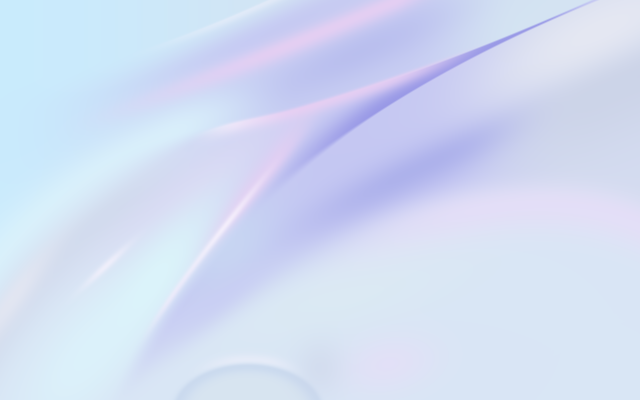
Give the GLSL for this background, as a Shadertoy shader.

```glsl
// Soft pastel folds of translucent silk with pink rims and violet shadows.

const vec3 CYAN = vec3(0.79, 0.92, 0.99);
const vec3 ICE = vec3(0.86, 0.95, 0.985);
const vec3 MIST = vec3(0.85, 0.90, 0.96);
const vec3 PEARL = vec3(0.90, 0.91, 0.95);
const vec3 GREY = vec3(0.79, 0.82, 0.90);
const vec3 LAVENDER = vec3(0.77, 0.78, 0.95);
const vec3 LILAC = vec3(0.90, 0.87, 0.97);
const vec3 PINK = vec3(0.92, 0.81, 0.95);
const vec3 PERIWINKLE = vec3(0.64, 0.66, 0.91);
const vec3 VIOLET = vec3(0.59, 0.59, 0.90);
const vec3 WHITE = vec3(0.97, 0.95, 0.99);

// Signed height over a quadratic Bezier, scaled to distance; positive above.
float bend(vec2 p, vec2 a, vec2 b, vec2 c) {
    vec2 d = b - a, q = a - 2.0 * b + c;
    float root = sqrt(max(d.x * d.x + q.x * (p.x - a.x), 0.005));
    float t = (p.x - a.x) / (d.x + root);
    float slope = (d.y + q.y * t) / root;
    return (p.y - a.y - t * (2.0 * d.y + q.y * t)) / sqrt(1.0 + slope * slope);
}

// Bell-shaped line with separate widths below and above.
float ridge(float d, float below, float above) {
    float k = d / (d < 0.0 ? below : above);
    return exp(-k * k);
}

// Rotated elliptical glow.
float glow(vec2 p, vec2 centre, vec2 radius, float angle) {
    float c = cos(angle), s = sin(angle);
    vec2 q = mat2(c, -s, s, c) * (p - centre) / radius;
    return exp(-dot(q, q));
}

// Window that fades in over lo and out over hi.
float span(float x, vec2 lo, vec2 hi) {
    return smoothstep(lo.x, lo.y, x) * (1.0 - smoothstep(hi.x, hi.y, x));
}

// Upper sheet: cyan light, lavender band and pink streak.
vec3 upperSheet(vec2 p, float fold) {
    float rim = bend(p, vec2(0.15, 0.81), vec2(0.42, 0.88), vec2(0.70, 1.01));
    float streak = bend(p, vec2(0.20, 0.69), vec2(0.55, 0.81), vec2(1.02, 1.01));
    vec3 col = mix(CYAN, vec3(0.83, 0.89, 0.95), smoothstep(0.05, 0.9, p.x));
    float band = (1.0 - smoothstep(-0.08, 0.01, rim)) * span(p.x, vec2(-0.05, 0.75), vec2(1.0, 1.3));
    col = mix(col, LAVENDER, 0.75 * band);
    col = mix(col, PERIWINKLE, 0.4 * glow(p, vec2(0.90, 0.87), vec2(0.26, 0.06), 0.42));
    col = mix(col, LAVENDER, 0.6 * glow(p, vec2(0.68, 0.92), vec2(0.28, 0.035), 0.40));
    col = mix(col, ICE, 0.85 * ridge(fold - 0.03, 0.08, 0.065) * (1.0 - smoothstep(0.42, 0.75, p.x)));
    col = mix(col, PINK, 0.8 * ridge(streak, 0.028, 0.023) * span(p.x, vec2(0.12, 0.75), vec2(0.98, 1.15)));
    return mix(col, WHITE, 0.4 * ridge(rim, 0.012, 0.004) * span(p.x, vec2(0.3, 0.6), vec2(0.7, 0.8)));
}

// Middle fold: grey edge, lilac body, icy tail, violet shadow and steep shine.
vec3 middleFold(vec2 p, float top, float edge) {
    vec3 col = mix(MIST, LAVENDER, 0.9 * smoothstep(0.2, 0.85, p.x));
    col = mix(col, GREY, 0.5 * ridge(top + 0.07, 0.07, 0.05) * (1.0 - smoothstep(0.25, 0.6, p.x)));
    col = mix(col, PEARL, 0.8 * glow(p, vec2(0.03, 0.25), vec2(0.18, 0.035), 0.95));
    col = mix(col, vec3(0.86, 0.83, 0.95), 0.7 * glow(p, vec2(0.50, 0.54), vec2(0.30, 0.06), 0.65));
    col = mix(col, vec3(0.86, 0.96, 0.98), 0.95 * glow(p, vec2(0.38, 0.29), vec2(0.28, 0.08), 0.93));
    col = mix(col, ICE, 0.8 * glow(p, vec2(0.20, 0.10), vec2(0.22, 0.10), 0.9));
    float shadow = ridge(edge, 0.03, 0.045) * span(p.x, vec2(0.55, 0.96), vec2(1.35, 1.5));
    col = mix(col, VIOLET, 0.95 * shadow);
    col = mix(col, WHITE, 0.7 * glow(p, vec2(0.265, 0.335), vec2(0.075, 0.009), 0.75));
    float shine = bend(p, vec2(0.354, 0.146), vec2(0.48, 0.345), vec2(0.78, 0.70));
    float halo = ridge(shine, 0.02, 0.035) * span(p.x, vec2(0.45, 0.62), vec2(0.68, 0.82));
    col = mix(col, PINK, 0.7 * halo);
    float glint = ridge(shine, 0.009, 0.008) * span(p.x, vec2(0.34, 0.44), vec2(0.55, 0.72));
    return mix(col, WHITE, 0.85 * glint);
}

// Lower sheet: lavender hollow, diagonal shadow and pink hem.
vec3 lowerSheet(vec2 p) {
    float hem = bend(p, vec2(0.48, 0.17), vec2(1.28, 0.68), vec2(1.72, 0.38));
    float crease = bend(p, vec2(0.50, 0.30), vec2(0.90, 0.53), vec2(1.60, 0.82));
    vec3 hollow = mix(LAVENDER, vec3(0.83, 0.86, 0.94), smoothstep(1.05, 1.45, p.x));
    hollow = mix(hollow, vec3(0.78, 0.84, 0.95), 0.9 * glow(p, vec2(0.57, 0.39), vec2(0.16, 0.12), 0.8));
    vec3 col = mix(MIST, hollow, smoothstep(-0.06, 0.09, hem));
    col = mix(col, vec3(0.86, 0.92, 0.95), 0.7 * glow(p, vec2(0.86, 0.26), vec2(0.32, 0.09), 0.3));
    col = mix(col, PEARL, 0.95 * glow(p, vec2(1.50, 0.92), vec2(0.32, 0.10), 0.45));
    col = mix(col, PERIWINKLE, 0.7 * ridge(crease, 0.055, 0.05) * span(p.x, vec2(0.6, 1.02), vec2(1.08, 1.5)));
    col = mix(col, GREY, 0.8 * ridge(crease, 0.14, 0.06) * smoothstep(1.15, 1.5, p.x));
    col = mix(col, LILAC, 0.85 * ridge(hem, 0.07, 0.05) * smoothstep(0.7, 1.2, p.x));
    col = mix(col, LAVENDER, 0.5 * glow(p, vec2(0.56, 0.25), vec2(0.19, 0.04), 0.65));
    return mix(col, LILAC, 0.7 * glow(p, vec2(0.97, 0.09), vec2(0.12, 0.07), 0.2));
}

// Small dome rising from the lower border.
vec3 dome(vec3 col, vec2 p) {
    float d = (length((p - vec2(0.62, -0.03)) / vec2(0.18, 0.115)) - 1.0) * 0.12;
    col = mix(col, vec3(0.84, 0.89, 0.93), 0.6 * (1.0 - smoothstep(-0.03, 0.0, d)));
    col = mix(col, vec3(0.74, 0.81, 0.91), 0.5 * ridge(d, 0.018, 0.007));
    col = mix(col, GREY, 0.4 * glow(p, vec2(0.80, 0.08), vec2(0.06, 0.07), 0.0));
    return mix(col, WHITE, 0.4 * ridge(d - 0.016, 0.009, 0.015) * span(p.x, vec2(0.45, 0.6), vec2(0.66, 0.78)));
}

void mainImage(out vec4 fragColor, in vec2 fragCoord) {
    vec2 p = fragCoord / iResolution.xy * vec2(1.6, 1.0);

    // Fold boundaries meet at the upper right.
    float leftTop = bend(p, vec2(0.0, 0.30), vec2(0.30, 0.69), vec2(0.93, 0.765));
    float rightTop = bend(p, vec2(0.50, 0.665), vec2(0.95, 0.763), vec2(1.479, 0.999));
    float top = mix(leftTop, rightTop, smoothstep(0.45, 0.75, p.x));
    float edge = bend(p, vec2(0.36, 0.12), vec2(0.645, 0.65), vec2(1.479, 0.993));

    float topBlur = mix(0.055, 0.003, smoothstep(0.2, 0.65, p.x));
    float edgeBlur = mix(0.03, 0.003, smoothstep(0.4, 0.98, p.x));
    vec3 col = mix(lowerSheet(p), middleFold(p, top, edge), smoothstep(-edgeBlur, edgeBlur, edge));
    col = mix(col, upperSheet(p, top), smoothstep(-topBlur, topBlur, top));

    // Bright rim of the fold.
    float rim = ridge(top, 0.022, 0.006) * span(p.x, vec2(0.47, 0.60), vec2(0.95, 1.25));
    col = mix(col, mix(WHITE, PINK, smoothstep(0.5, 0.75, p.x)), 0.8 * rim);
    fragColor = vec4(dome(col, p), 1.0);
}
```
